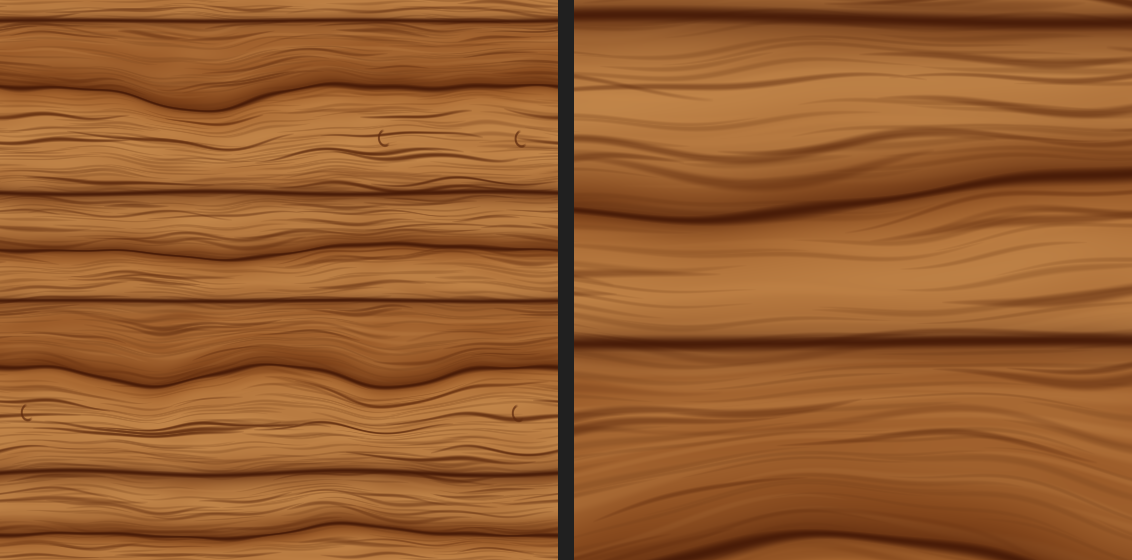
Left, the full canvas; right, a detail of the centre.
Give the GLSL for this texture, as a WebGL 1 fragment shader.

```glsl
precision highp float;
// Stacked wooden planks with wavy bark seams, warm grain and tapered dark cracks.
uniform vec2 u_resolution;

const float TAU = 6.28318;
const float ROWS = 2.0;
const vec3 TAN = vec3(0.755, 0.52, 0.285);
const vec3 BROWN = vec3(0.60, 0.345, 0.15);
const vec3 ORANGE = vec3(0.62, 0.33, 0.11);
const vec3 CRACK = vec3(0.36, 0.16, 0.05);
const vec3 SEAM = vec3(0.26, 0.09, 0.02);

vec2 hash2(vec2 p) {
  vec3 q = fract(p.xyx * vec3(0.1031, 0.1030, 0.0973));
  q += dot(q, q.yzx + 33.33);
  return fract((q.xx + q.yz) * q.zy);
}

// Smooth bump that repeats once across the canvas
float bump(float x, float center, float sharpness) {
  return pow(0.5 + 0.5 * cos(TAU * (x - center)), sharpness);
}

// Lower edges of the four boards in one repeat; odd rows vary
vec4 boardEdges(float x, float odd) {
  float ripple = 0.006 * sin(TAU * 3.0 * x + odd * 2.0) + 0.003 * sin(TAU * 8.0 * x);
  float evenWave = 0.235 + 0.085 * bump(x, 0.35, 6.0);
  float oddWave = 0.232 + 0.068 * bump(x, 0.26, 6.0) + 0.078 * bump(x, 0.71, 8.0);
  float evenLow = 0.82 + 0.028 * bump(x, 0.40, 5.0) - 0.024 * bump(x, 0.72, 5.0);
  float oddLow = 0.835 + 0.014 * bump(x, 0.44, 9.0) - 0.042 * bump(x, 0.62, 10.0);
  float middle = 0.615 + 0.007 * sin(TAU * (2.0 * x + 0.5 * odd));
  return vec4(mix(evenWave, oddWave, odd) + ripple, middle,
              mix(evenLow, oddLow, odd) + 0.6 * ripple, 1.0);
}

// Cellular layer of tapered, slightly bent strokes
float strokes(vec2 p, vec2 grid, float density, float width, float seed) {
  vec2 q = p * grid;
  float soft = 0.7 * grid.y / u_resolution.y + 0.03;
  float ink = 0.0;
  for (int j = -1; j <= 1; j++) {
    for (int i = -1; i <= 1; i++) {
      vec2 cell = floor(q) + vec2(float(i), float(j));
      vec2 id = mod(cell, grid) + seed;
      vec2 place = hash2(id);
      vec2 form = hash2(id + 71.7);
      vec2 d = q - cell - place;
      float reach = mix(0.35, 0.95, form.x);
      float taper = max(1.0 - d.x * d.x / (reach * reach), 0.0);
      d.y += (form.y - 0.5) * d.x * d.x + 0.1 * sin(7.0 * d.x + 6.0 * place.x);
      float w = width * taper * (0.4 + form.y);
      float line = 1.0 - smoothstep(0.2 * w, w + soft, abs(d.y));
      float shown = step(fract(form.x * 7.3 + place.y), density);
      ink = max(ink, shown * line * sqrt(taper));
    }
  }
  return ink;
}

// Dark core with a longer fading shadow above and below
float seamShade(float d, float core, float above, float below, float shadow) {
  float fade = exp(-abs(d) / (d < 0.0 ? above : below));
  return max(0.92 * exp(-d * d / (core * core)), shadow * fade);
}

// Small curled crack, open to the right
float hook(vec2 p, float radius) {
  float ring = abs(length(p * vec2(1.0, 0.8)) - radius);
  float side = 1.0 - smoothstep(-0.3 * radius, 0.5 * radius, p.x + 0.4 * p.y);
  return side * (1.0 - smoothstep(0.0005, 0.003, ring));
}

void main() {
  vec2 uv = gl_FragCoord.xy / u_resolution;
  float x = uv.x;
  float down = (1.0 - uv.y - 0.037) * ROWS + 0.002 * sin(TAU * 2.0 * x);
  float row = mod(floor(down), ROWS);
  float v = fract(down);

  // Locate the board and its straightened grain space
  vec4 edge = boardEdges(x, row);
  vec4 rest = vec4(0.26, 0.615, 0.825, 1.0);
  vec3 passed = step(edge.xyz, vec3(v));
  vec4 pick = vec4(1.0, passed) - vec4(passed, 0.0);
  float top = dot(pick, vec4(0.0, edge.xyz));
  float t = (v - top) / (dot(pick, edge) - top);
  float flat_v = mix(dot(pick, vec4(0.0, rest.xyz)), dot(pick, rest), t);
  vec2 g = vec2(x, (row + flat_v) / ROWS);
  g.y += 0.005 * sin(TAU * 2.0 * x + 23.0 * g.y) + 0.0025 * sin(TAU * 5.0 * x - 41.0 * g.y);

  // Board tone from upper edge to lower edge
  float tone = mix(dot(pick, vec4(0.3, 0.65, 0.4, 0.3)),
                   dot(pick, vec4(0.27, 0.93, 0.92, 0.8)), smoothstep(0.0, 0.4, t));
  tone = mix(tone, dot(pick, vec4(0.05, 0.6, 0.3, 0.75)), smoothstep(0.6, 1.0, t));
  tone += 0.07 * sin(150.0 * g.y + 2.5 * sin(TAU * x + 9.0 * g.y));
  tone += 0.06 * sin(TAU * 2.0 * x + 61.0 * g.y + 2.0 * sin(TAU * 3.0 * x));
  vec3 color = mix(BROWN, TAN, tone);

  // Grain, from fine fibres to bold cracks
  float plain = pick.y;
  color = mix(color, TAN * 1.04, 0.28 * strokes(g, vec2(5.0, 64.0), 0.6, 0.3, 3.0));
  color = mix(color, BROWN * 0.82, 0.36 * strokes(g, vec2(7.0, 104.0), 0.8, 0.2, 17.0));
  color = mix(color, CRACK, mix(0.5, 0.28, plain) * strokes(g, vec2(6.0, 50.0), 0.45, 0.15, 31.0));
  float bold = strokes(g, vec2(4.0, 26.0), 0.55, 0.07, 53.0);
  color = mix(color, CRACK, bold * dot(pick, vec4(0.25, 0.85, 0.5, 0.45)));
  for (int i = 0; i < 2; i++) {
    float n = float(i);
    vec2 center = vec2(mix(0.69 + 0.245 * n, 0.05 + 0.88 * n, row), 0.42 - 0.02 * row);
    color = mix(color, CRACK, 0.75 * hook(vec2(x - center.x, (center.y - v) / ROWS), 0.011));
  }

  // Warm glow beside the wavy seams, then the seams themselves
  vec3 d = vec3(v) - edge.xyz;
  float glow = max(exp(-abs(d.x) / 0.05), 0.7 * exp(-abs(d.z) / 0.04));
  color = mix(color, ORANGE, 0.6 * glow);
  float worn = 0.75 + 0.25 * sin(TAU * 3.0 * x + 2.0 * sin(TAU * 2.0 * x + row));
  float shade = seamShade(d.x, 0.014 * worn, 0.045, 0.014, 0.6);
  shade = max(shade, seamShade(d.y, 0.012, 0.02, 0.025, 0.6));
  shade = max(shade, seamShade(d.z, 0.012 * worn, 0.035, 0.016, 0.6));
  shade = max(shade, seamShade(v - step(0.5, v), 0.010, 0.014, 0.018, 0.55));
  gl_FragColor = vec4(mix(color, SEAM, shade), 1.0);
}
```
